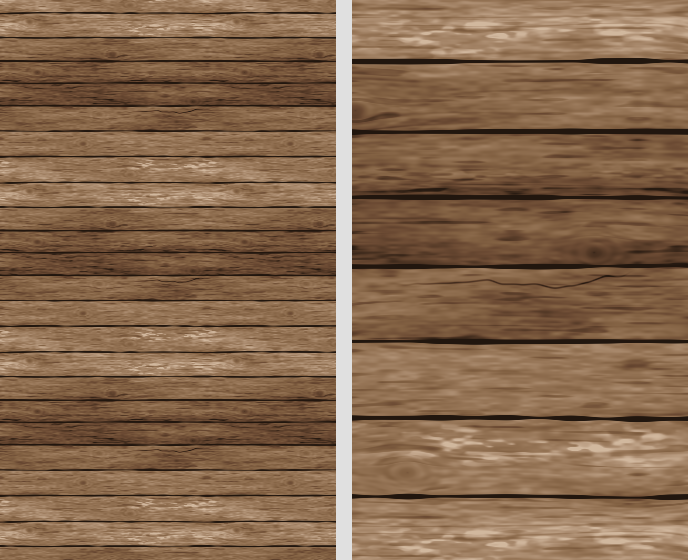
Left, the full canvas; right, a detail of the centre.
A WebGL 2 fragment shader for this texture:

```glsl
#version 300 es
precision highp float;
// Weathered horizontal boards: a tile of seven planks repeated across and down.
// Each plank has a base tone; stretched noise, thin threads and layered sines bent
// around a knot add the grain, and the summed tone is looked up in a brown ramp.

#define TILE vec2(0.370, 0.3027)  // size of one repeat, in canvas heights
#define FIRST_SEAM 0.0234         // distance of the first seam from the top
#define SEAM_HALF 0.0012          // half width of a seam
#define SHADOW 0.0030             // falloff of the shade beside a seam
#define KNOT 0.0044               // knot radius
#define GRAIN 1.25                // contrast of the wood fibres
#define THREAD 0.75               // darkness of the thin grain lines
#define MOTTLE 0.8                // contrast of the broad light and dark areas
#define BLEACH 2.8                // strength of the pale worn patches

uniform vec2 u_resolution;
out vec4 fragColor;

const float TAU = 6.2831853;

// Per plank, from the top of the tile down
const float seams[8] = float[8](0.0, 0.146, 0.284, 0.413, 0.546, 0.697, 0.847, 1.0);
const float tones[7] = float[7](4.05, 3.7, 2.95, 2.5, 3.15, 3.95, 4.15);
const float wear[7] = float[7](0.7, 0.25, 0.5, 0.05, 0.05, 0.15, 0.9);
const float knotX[7] = float[7](0.14, 0.546, 0.18, 0.93, 0.48, 0.40, 0.63);
const float knotY[7] = float[7](0.35, 0.70, 0.50, 0.80, 0.35, 0.50, 0.70);

// Browns from the seam to bleached wood
const vec3 browns[7] = vec3[7](
  vec3(0.15, 0.10, 0.065), vec3(0.31, 0.21, 0.14), vec3(0.42, 0.29, 0.20),
  vec3(0.51, 0.38, 0.26), vec3(0.59, 0.46, 0.34), vec3(0.69, 0.57, 0.46),
  vec3(0.82, 0.72, 0.62));

float hash(vec2 p) {
  vec3 q = fract(p.xyx * 0.1031);
  q += dot(q, q.yzx + 33.33);
  return fract((q.x + q.y) * q.z);
}

// Value noise that wraps over one tile split into the given cells
float noise(vec2 uv, vec2 cells) {
  vec2 p = uv * cells, i = floor(p), f = fract(p);
  f = f * f * (3.0 - 2.0 * f);
  vec2 a = mod(i, cells), b = mod(i + 1.0, cells);
  return mix(mix(hash(a), hash(vec2(b.x, a.y)), f.x),
             mix(hash(vec2(a.x, b.y)), hash(b), f.x), f.y);
}

// Thin unbroken lines along the middle level of the noise
float threads(vec2 uv, vec2 cells) {
  return 1.0 - smoothstep(0.0, 0.16, abs(noise(uv, cells) - 0.5));
}

vec3 woodColor(float tone) {
  vec3 color = browns[0];
  for (int i = 1; i < 7; i++)
    color = mix(color, browns[i], clamp(tone - float(i - 1), 0.0, 1.0));
  return color;
}

void main() {
  float pixel = 1.0 / u_resolution.y;
  vec2 p = gl_FragCoord.xy * pixel;

  // Tile coordinates, running down from the first seam, slightly uneven
  vec2 uv = vec2(p.x, 1.0 - FIRST_SEAM - p.y) / TILE;
  uv.y += 0.005 * (noise(uv, vec2(5.0, 9.0)) - 0.5);
  uv = fract(uv);

  // Plank under this point and the height within it
  int plank = 0;
  for (int i = 1; i < 7; i++) if (uv.y > seams[i]) plank = i;
  float above = uv.y - seams[plank], below = seams[plank + 1] - uv.y;
  float height = above + below, v = above / height;
  float tone = tones[plank] + MOTTLE * (noise(uv, vec2(3.0, 13.0)) - 0.5);

  // Grain flows around the knot
  vec2 k = vec2(fract(uv.x - knotX[plank] + 0.5) - 0.5,
                (v - knotY[plank]) * height) * TILE;
  float r = length(k * vec2(0.65, 1.0)) / KNOT;
  vec2 g = uv;
  g.y -= k.y / TILE.y * 3.0 / (r * r + 3.0);
  g.y += 0.014 * (noise(uv, vec2(4.0, 14.0)) - 0.5);

  // Fibres, from broad bands to fine strands
  float strand = noise(g, vec2(61.0, 223.0)) - 0.5;
  float fine = noise(g, vec2(33.0, 163.0)) - 0.5;
  float fibre = noise(g, vec2(9.0, 95.0)) - 0.5;
  float broad = noise(g, vec2(5.0, 25.0)) - 0.5;
  tone += GRAIN * (0.9 * broad + 0.6 * fibre + 0.7 * fine + 0.7 * strand);

  // Long dark grain lines, coming and going along the plank
  float openGrain = smoothstep(0.4, 0.75, noise(g, vec2(6.0, 31.0)));
  tone -= THREAD * openGrain * threads(g, vec2(5.0, 71.0));
  tone -= 1.2 * smoothstep(0.7, 0.9, noise(g, vec2(15.0, 139.0)));

  // Growth rings as layered sines
  float phase = TAU * (g.y * 45.0 + 1.6 * noise(uv, vec2(5.0, 11.0)));
  float rings = sin(phase) + 0.5 * sin(2.3 * phase + 3.0 * broad);
  tone += (0.09 + 0.4 * wear[plank] * float(plank == 2)) * rings;

  // Knot with a dark heart
  tone += 0.55 * sin(r * 6.0) * exp(-0.8 * r) - 1.5 * (1.0 - smoothstep(0.2, 0.9, r));

  // Pale worn flecks gathered in a band along the plank
  float band = (v - (plank == 6 ? 0.28 : 0.68)) / 0.3;
  float patches = smoothstep(0.3, 0.8, noise(g, vec2(7.0, 33.0)));
  float flecks = smoothstep(0.4, 0.68, 0.5 * noise(g, vec2(59.0, 191.0))
                                     + 0.5 * noise(g, vec2(23.0, 113.0)));
  float spread = 0.6 + 0.4 * cos(TAU * (uv.x - 0.82));
  tone += BLEACH * wear[plank] * patches * flecks * spread * exp(-band * band);

  // Damp stain over the darker planks
  float damp = float(plank > 0 && plank < 4);
  float stain = (uv.x - 0.52) / 0.16;
  tone -= damp * (0.5 * exp(-stain * stain) + 0.5 * smoothstep(0.55, 0.7, v));

  // Long hairline crack in one plank
  float crackLine = 0.2 + 0.2 * (noise(uv, vec2(9.0, 1.0)) - 0.5)
                  + 0.1 * (noise(uv, vec2(37.0, 1.0)) - 0.5);
  float crack = 1.0 - smoothstep(0.0, 0.0006 + 0.7 * pixel, abs(v - crackLine) * height * TILE.y);
  float crackSpan = smoothstep(0.6, 0.68, uv.x) * (1.0 - smoothstep(0.94, 1.0, uv.x));
  tone -= 2.2 * crack * crackSpan * float(plank == 4);

  // Shade and crisp dark gap at the seams
  float edge = min(above, below) * TILE.y;
  tone -= 0.8 * exp(-below * TILE.y / SHADOW) + 0.35 * exp(-above * TILE.y / SHADOW);
  float gapWidth = SEAM_HALF * (0.5 + noise(uv, vec2(19.0, 7.0)));
  float gap = 1.0 - smoothstep(gapWidth - 0.5 * pixel, gapWidth + 0.5 * pixel, edge);
  fragColor = vec4(mix(woodColor(tone), browns[0] * 0.85, gap), 1.0);
}
```
